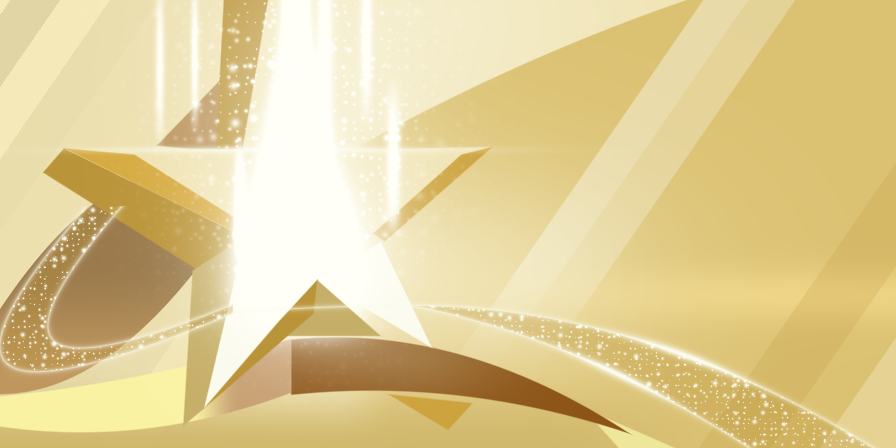
Reproduce this background procedurally as a WebGL 2 fragment shader.

```glsl
#version 300 es
precision highp float;
// A golden star lit by vertical beams, above satin ribbons. Facets are
// convex distance fields, ribbons lie between parabolas, and hashed cells
// scatter glitter over a striped cream and gold backdrop.
uniform vec2 u_resolution;
out vec4 fragColor;

const vec3 GOLD = vec3(.86, .76, .45), CREAM = vec3(.94, .89, .7);
const vec3 IVORY = vec3(.98, .98, .93), OCHRE = vec3(.73, .58, .22);
const vec3 TAN = vec3(.67, .53, .33), BRONZE = vec3(.55, .33, .09);
const vec3 LEMON = vec3(.98, .95, .64), ROSE = vec3(.78, .62, .44);
const float SLANT = .69, GLITTER = 46.;
// Light shafts: centre, half height, half width
const vec4 SHAFTS[6] = vec4[6](
  vec4(.357, .86, .2, .009), vec4(.435, .88, .18, .008), vec4(.535, .56, .14, .012),
  vec4(.725, .93, .32, .016), vec4(.818, .94, .22, .012), vec4(.878, .65, .18, .014));

vec2 hash2(vec2 p) {
  return fract(sin(vec2(dot(p, vec2(127.1, 311.7)), dot(p, vec2(269.5, 183.3)))) * 4375.85);
}
float cover(float d) {
  float pixel = 1. / u_resolution.y;
  return 1. - smoothstep(-pixel, pixel, d);
}
float between(float v, float lo, float hi) { return cover(max(lo - v, v - hi)); }
float glow(vec2 p, vec2 c, vec2 r) { p = (p - c) / r; return exp(-dot(p, p)); }

// Signed distance to an edge, negative on its left; a zero edge is ignored
float side(vec2 p, vec2 a, vec2 b) {
  vec2 e = b - a;
  return a == b ? -9. : dot(p - a, vec2(e.y, -e.x)) / length(e);
}
// Paints a counter-clockwise quad; a triangle repeats its last corner
void facet(inout vec3 col, vec3 tint, vec2 p, vec4 ab, vec4 cd) {
  float d = max(side(p, ab.xy, ab.zw), side(p, ab.zw, cd.xy));
  d = max(d, max(side(p, cd.xy, cd.zw), side(p, cd.zw, ab.xy)));
  col = mix(col, tint, cover(d));
}
// Approximate distance outside the parabola x = k y y
float bend(vec2 q, float k) {
  return (k * q.y * q.y - q.x) / sqrt(1. + 4. * k * k * q.y * q.y);
}
float glitter(vec2 p, float scale) {
  vec2 q = p * scale, id = floor(q), k = hash2(id + 37.);
  return step(k.x, .6) * glow(q - id, .3 + .4 * hash2(id), vec2(mix(.08, .25, k.y * k.y)));
}

vec3 backdrop(vec2 p) {
  float s = p.x - SLANT * p.y, d = p.x - .9;
  vec3 col = mix(CREAM, IVORY, .35 * glow(p, vec2(1, .95), vec2(.4)));
  col += (hash2(vec2(floor(s * 9.), 4)).x - .55) * .1 * (1. - smoothstep(.2, .7, p.x));
  // Gold panel under the rising arc
  vec3 satin = mix(GOLD, CREAM, .95 * glow(p, vec2(1.02, .38), vec2(.42, .26)));
  satin += .07 * glow(p, vec2(1.85, .34), vec2(.5, .06));
  col = mix(col, satin, cover(p.y - .727 - .52 * d + .14 * d * d) * smoothstep(.75, .9, p.x));
  // Slanted bars
  float bars = .3 * between(s, .88, 1.085) + .14 * between(s, .88, .98);
  col = mix(col, IVORY, bars * smoothstep(.12, .45, p.y));
  col = mix(col, OCHRE, .2 * between(s, 1.56, 1.72));
  col = mix(col, CREAM, .5 * cover(1.83 - s));
  // Floor shade
  return mix(col, GOLD * .95, smoothstep(.18, 0., p.y) * smoothstep(1.7, 1.2, p.x));
}

void ribbons(inout vec3 col, vec2 p) {
  float x = p.x, y = p.y, l = x - .18, a = x - .83, b = x - .75;
  // Brown loop and fold
  float fold = between(y, .12 + 1.45 * x * x, .31 + 1.5 * x - 1.8 * x * x) * cover(x - .45);
  col = mix(col, TAN * mix(1.12, .9, smoothstep(.15, .42, y)), fold);
  facet(col, TAN * 1.1, p, vec4(.35, .675, .5, .66), vec4(.5, .83, .5, .83));
  // Tail and foot
  facet(col, LEMON * .95, p, vec4(1.3, .09, 1.39, -.01), vec4(1.53, -.01, 1.53, -.01));
  facet(col, OCHRE * 1.1, p, vec4(.867, .12, 1, .04), vec4(1.055, .1, 1.055, .1));
  // Lemon sweep turning to rose, then the bronze arch
  float sweep = between(y, .035 + .4 * l * l, .115 + .1 * x + .15 * x * x) * cover(x - .65);
  col = mix(col, mix(LEMON, ROSE, smoothstep(.42, .54, x)), sweep);
  float arch = between(y, .128 - .29 * a * a, .247 - .5 * b * b) * cover(.65 - x);
  col = mix(col, mix(BRONZE, TAN, .6 * glow(p, vec2(.95, .2), vec2(.2, .1))), arch);
}

void star(inout vec3 col, vec2 p) {
  vec2 tip = vec2(.143, .669), reach = vec2(1.099, .672), foot = vec2(.456, .089);
  vec2 notch = vec2(.547, .471), inner = vec2(.833, .479), crotch = vec2(.708, .375);
  // Gold sides
  facet(col, OCHRE, p, vec4(tip, .096, .615), vec4(.443, .396, notch));
  facet(col, OCHRE, p, vec4(.5, 1.01, .482, .667), vec4(.54, .66, .6, 1.01));
  facet(col, GOLD * .9, p, vec4(.43, .396, .409, .049), vec4(foot, notch));
  // Pale fronts and bevels
  facet(col, CREAM, p, vec4(tip, notch), vec4(.56, .667, .56, .667));
  facet(col, OCHRE * 1.15, p, vec4(tip, notch), vec4(.53, .51, .3, .655));
  facet(col, CREAM, p, vec4(.72, .665, inner), vec4(reach, reach));
  facet(col, OCHRE * 1.1, p, vec4(inner, .859, .461), vec4(reach, 1.03, .655));
  facet(col, IVORY, p, vec4(notch, foot), vec4(crotch, crotch));
  facet(col, IVORY, p, vec4(crotch, .964, .224), vec4(.85, .46, .85, .46));
  col = mix(col, IVORY, .8 * glow(p, vec2(.62, .665), vec2(.38, .008)));
  // Beam, dust and shafts
  float beam = abs(p.x - .66) / mix(.145, .035, smoothstep(.3, 1., p.y));
  float light = exp(-pow(beam, 4.)) * smoothstep(.2, .36, p.y);
  light += .9 * glow(p, vec2(.7, .42), vec2(.19, .18));
  light += glow(p, vec2(.68, .77), vec2(.24, .35)) * (.45 + glitter(p, 24.) + glitter(p, 50.));
  for (int i = 0; i < 6; i++) {
    vec2 v = (p - SHAFTS[i].xy) / SHAFTS[i].wz;
    light += exp(-v.x * v.x) * max(1. - v.y * v.y, 0.);
  }
  col = mix(col, vec3(1, 1, .97), min(light, 1.));
  // Lower notch
  facet(col, GOLD * .9, p, vec4(.61, .25, .85, .25), vec4(crotch, crotch));
  facet(col, OCHRE, p, vec4(foot, .7, .3), vec4(crotch, .62, .28));
}

void glitterBand(inout vec3 col, vec2 p) {
  // Left loop between two tilted parabolas
  vec2 q = mat2(.82, -.57, .57, .82) * (p - vec2(.02, .18));
  float outer = bend(q - vec2(0, .02), 11.3), hole = bend(q - vec2(.115, 0), 13.);
  float left = cover(p.x - .52) * cover(p.y - .54), d = p.x - .92;
  // Right sweep, widening from a thread
  float top = .318 - (d > 0. ? .3 : .1) * d * d, low = top - .196 * max(d, 0.);
  float inside = max(left * between(0., outer, hole), between(p.y, low, top) * cover(-d));
  float rim = left * exp(-min(abs(outer), abs(hole)) / .004);
  rim += cover(.52 - p.x) * exp(-min(abs(p.y - top), abs(p.y - low)) / .004);
  rim += glow(p, vec2(1.53, top), vec2(.13, .012)) + glow(p, vec2(1.38, low), vec2(.11, .012));
  float dust = glitter(p, GLITTER) + glitter(p, GLITTER * 1.8);
  col = mix(col, OCHRE, .35 * inside);
  col = mix(col, IVORY, min(.7 * rim + inside * dust, 1.));
}

void main() {
  vec2 p = gl_FragCoord.xy / u_resolution * vec2(2, 1);
  vec3 col = backdrop(p);
  ribbons(col, p);
  star(col, p);
  glitterBand(col, p);
  fragColor = vec4(col, 1);
}
```
